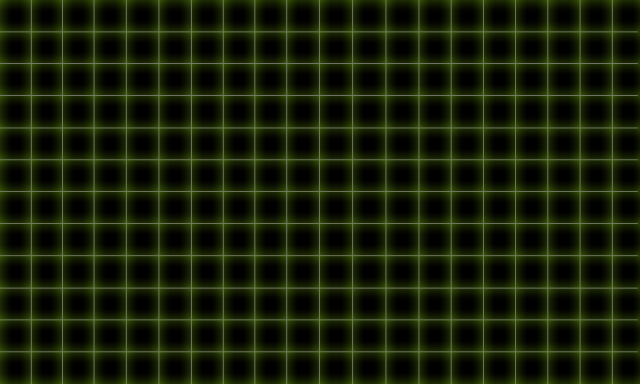
Give the GLSL for this pattern, as a Shadertoy shader.

```glsl
// Glowing grid: thin grey lines on black, each with a soft green halo.
// Columns and rows drift slightly off a regular pitch; the halos of both
// directions add up, so crossings shine and cell centres stay dark.

const vec2  CELLS      = vec2(19.86, 12.0);  // repeats across and down
const float LINE_WIDTH = 0.026;              // in cells
const float GLOW_REACH = 0.375;              // in cells
const float GLOW_PEAK  = 0.17;
const float LINE_END   = 0.9965;             // rows stop just short of the right side
const vec3  GLOW_TINT  = vec3(0.68, 1.0, 0.07);
const vec3  LINE_GREY  = vec3(0.50, 0.50, 0.49);
const vec3  LINE_GREEN = vec3(0.43, 0.50, 0.32);
const float PI = 3.14159;

float hash(float n) {
    return fract(sin(n * 127.1) * 43758.5453);
}

// Column k: a bow over the first two thirds with a ripple inside it
float columnPosition(float k) {
    float bow = k < 13.0 ? sin(PI * k / 13.0) : 0.0;
    return k - bow * (0.098 - 0.036 * cos(PI * (k - 6.0) / 4.0));
}

// Row k: a small random shift, none on the border
float rowPosition(float k) {
    return k < 0.5 ? k : k + 0.035 * (hash(k + 3.0) - 0.6);
}

// Share of a pixel that a line at signed distance d covers
float lineCoverage(float d, float width, float pixel) {
    float h = 0.5 * width;
    float overlap = min(d + 0.5 * pixel, h) - max(d - 0.5 * pixel, -h);
    return clamp(overlap / pixel, 0.0, 1.0);
}

float halo(float d, float reach) {
    return GLOW_PEAK * pow(max(1.0 - abs(d) / reach, 0.0), 1.4);
}

// Lines along one axis: x = halo, y = line coverage, z = greenness
vec3 gridAxis(float x, float pixel, bool isColumn) {
    vec3 result = vec3(0.0);
    float nearest = floor(x + 0.5);
    for (int i = -1; i <= 1; i++) {
        float k = nearest + float(i);
        float d = x - (isColumn ? columnPosition(k) : rowPosition(k));
        float lastLine = isColumn ? 19.0 : 11.0;
        float cover = lineCoverage(d, LINE_WIDTH, pixel);
        cover *= step(0.5, k) * step(k, lastLine + 0.5);
        result.x = max(result.x, halo(d, GLOW_REACH));
        if (cover > result.y) {
            result.y = cover;
            result.z = 0.5 * hash(k + (isColumn ? 0.0 : 40.0));
        }
    }
    return result;
}

vec3 drawLine(vec3 base, float cover, float greenness) {
    return mix(base, mix(LINE_GREY, LINE_GREEN, greenness), cover);
}

void mainImage(out vec4 fragColor, in vec2 fragCoord) {
    vec2 uv = fragCoord / iResolution.xy;
    vec2 pixel = CELLS / iResolution.xy;

    // Rows are counted from the top
    vec2 cell = vec2(uv.x, 1.0 - uv.y) * CELLS;
    vec3 columns = gridAxis(cell.x, pixel.x, true);
    vec3 rows = gridAxis(cell.y, pixel.y, false);
    rows.y *= clamp((LINE_END - uv.x) * iResolution.x + 0.5, 0.0, 1.0);

    // Halos add up, lines lie on top
    vec3 color = GLOW_TINT * (columns.x + rows.x);
    color = drawLine(color, columns.y, columns.z);
    color = drawLine(color, rows.y, rows.z);

    fragColor = vec4(color, 1.0);
}
```
